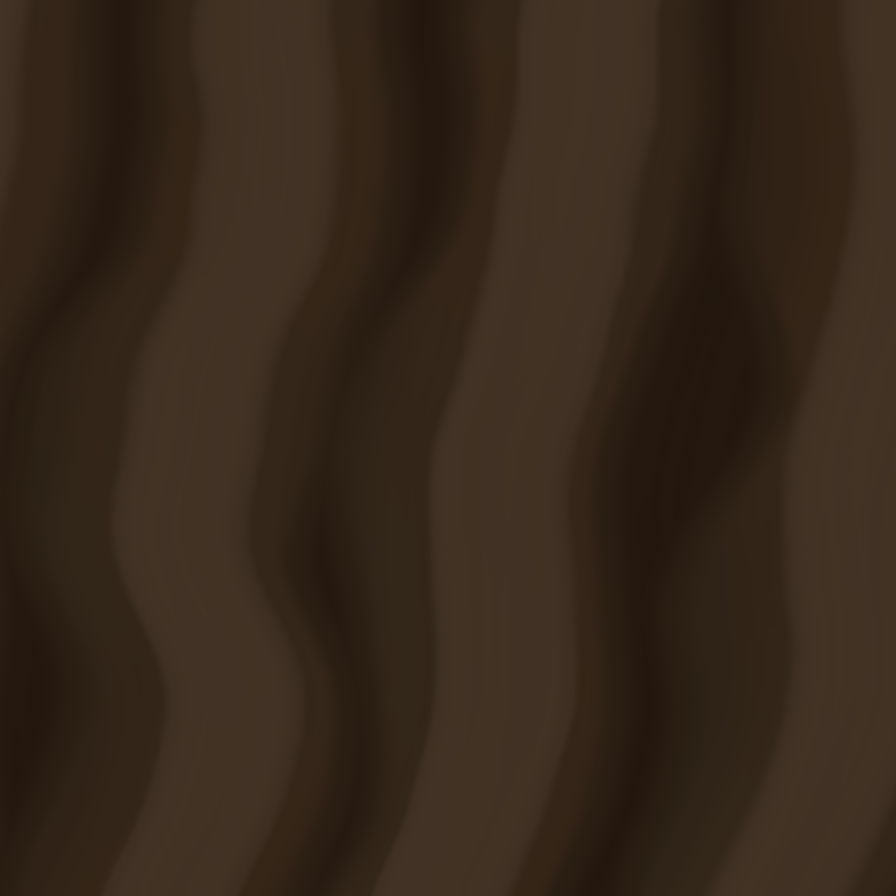
A WebGL 1 fragment shader for this texture:

```glsl
precision highp float;
// Painted bark: broad, winding upright ridges with softly shaded banks
// and dark furrows between them. Each ridge is a noise-driven centre line;
// distances to it and to its uneven banks select the tones.
uniform vec2 u_resolution;

#define SPACING 0.365      // distance between ridges
#define HALF_WIDTH 0.077   // half the width of a ridge
#define LEAN 0.15          // sideways drift over the full height
#define WANDER 0.11        // strength of the winding
#define RIDGE_EDGE 0.006   // softness of the ridge outline
#define BANK_EDGE 0.016    // softness of the bank outline
#define STREAKS 0.012      // strength of the brush marks

#define RIDGE_TONE vec3(0.257, 0.195, 0.142)
#define RED_BANK vec3(0.208, 0.145, 0.092)
#define OLIVE_BANK vec3(0.198, 0.152, 0.100)
#define VALLEY_TONE vec3(0.165, 0.120, 0.073)
#define FURROW_TONE vec3(0.139, 0.093, 0.056)

float hash(vec2 p) {
  p = fract(p * vec2(0.1031, 0.1130));
  p += dot(p, p.yx + 33.33);
  return fract((p.x + p.y) * p.x * 17.0);
}

float noise(vec2 p) {
  vec2 i = floor(p);
  vec2 f = fract(p);
  f = f * f * (3.0 - 2.0 * f);
  float low = mix(hash(i), hash(i + vec2(1.0, 0.0)), f.x);
  float high = mix(hash(i + vec2(0.0, 1.0)), hash(i + vec2(1.0)), f.x);
  return mix(low, high, f.y);
}

// One-dimensional noise along the height, separate for each seed.
float along(float y, float seed) {
  return noise(vec2(y, floor(seed) + 20.0));
}

float ridgeCentre(float y, float id) {
  float bend = along(y * 3.6 + 7.3, id * 5.0) - 0.5;
  float wobble = along(y * 8.0 + 2.1, id * 5.0 + 1.0) - 0.5;
  return -0.11 + id * SPACING + LEAN * (y - 0.5) + WANDER * bend + 0.02 * wobble;
}

// Width of the shaded bank on one side of a ridge.
float bankWidth(float y, float id, float side) {
  float seed = id * 5.0 + 2.0 + step(0.0, side);
  float bulge = along(y * 4.2 + 3.7, seed + 60.0);
  return side < 0.0 ? mix(0.015, 0.125, bulge) : mix(0.025, 0.080, bulge);
}

void main() {
  vec2 p = gl_FragCoord.xy / u_resolution;

  // Slight waver so the outlines look brushed
  vec2 q = p;
  q.x += 0.006 * (noise(p * vec2(9.0, 14.0) + 4.0) - 0.5);

  // Nearest ridge and bank outlines, negative inside
  float ridge = 1.0;
  float bank = 1.0;
  float across = 0.0;
  float nearestId = 0.0;
  for (int i = 0; i < 5; i++) {
    float id = float(i);
    float offset = q.x - ridgeCentre(q.y, id);
    float toRidge = abs(offset) - HALF_WIDTH;
    bank = min(bank, toRidge - bankWidth(q.y, id, offset));
    if (toRidge < ridge) {
      ridge = toRidge;
      across = offset;
      nearestId = id;
    }
  }

  // Long brush marks that follow the ridges
  float fine = noise(vec2(across * 95.0 + nearestId * 31.0 + 50.0, p.y * 3.5));
  float broad = noise(vec2(across * 32.0 + nearestId * 17.0 + 50.0, p.y * 2.2 + 9.0));
  float brush = 0.4 * fine + 0.6 * broad - 0.5;

  // Furrow, then bank, then ridge
  float depth = smoothstep(0.005, 0.055, bank + 0.02 * brush);
  vec3 color = mix(VALLEY_TONE, FURROW_TONE, depth);

  float hue = noise(vec2(nearestId * 3.0 + step(0.0, across) + 5.5, p.y * 2.5));
  vec3 bankTone = mix(OLIVE_BANK, RED_BANK, smoothstep(0.25, 0.75, hue));
  bankTone *= 1.0 - 0.10 * smoothstep(0.02, 0.10, ridge);
  float blur = BANK_EDGE * mix(0.5, 1.5, noise(p * vec2(5.0, 6.0) + 12.0));
  color = mix(color, bankTone, 1.0 - smoothstep(-blur, blur, bank));

  float soften = RIDGE_EDGE * mix(0.7, 2.0, noise(p * vec2(7.0, 5.0) + 31.0));
  vec3 ridgeTone = RIDGE_TONE * (1.0 - 0.06 * smoothstep(-0.03, 0.0, ridge));
  color = mix(color, ridgeTone, 1.0 - smoothstep(-soften, soften, ridge));

  color += STREAKS * brush * vec3(1.0, 0.95, 0.85);
  gl_FragColor = vec4(color, 1.0);
}
```
